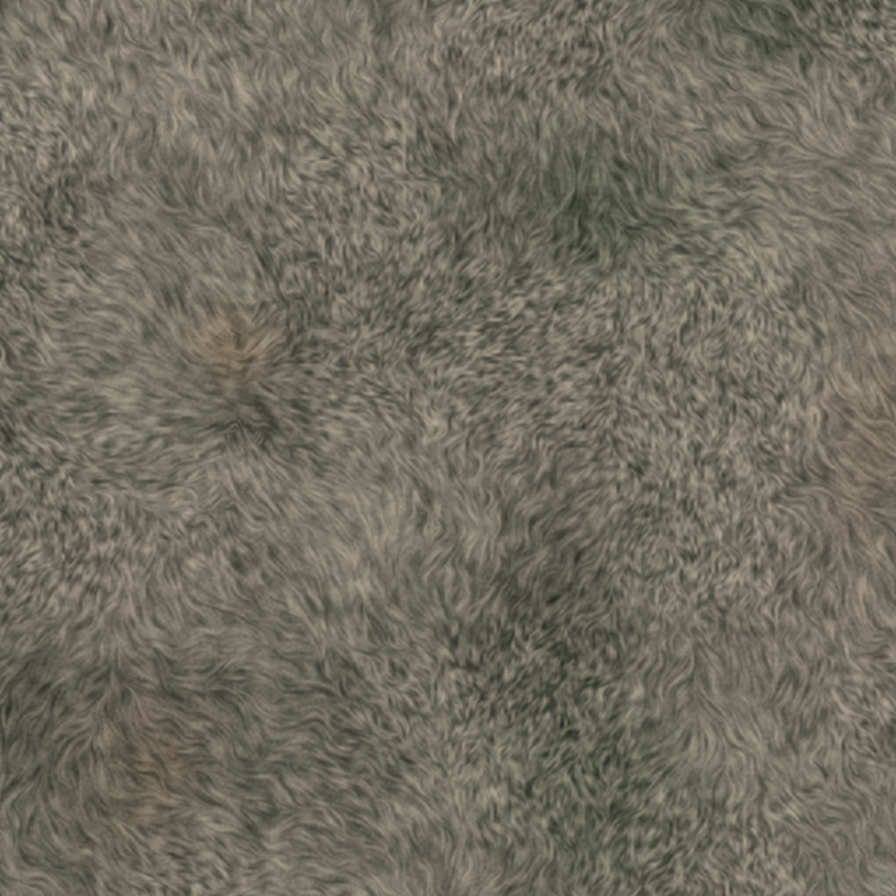
This texture is drawn by a Shadertoy shader. Its source:

```glsl
// Wind-matted dry grass seen from above, with darker, green and rusty areas.

float hash(vec2 p) {
    vec3 q = fract(vec3(p.xyx) * 0.1031);
    q += dot(q, q.yzx + 33.33);
    return fract((q.x + q.y) * q.z);
}

float noise(vec2 p) {
    vec2 cell = floor(p), f = fract(p);
    f = f * f * (3.0 - 2.0 * f);
    return mix(mix(hash(cell), hash(cell + vec2(1, 0)), f.x),
               mix(hash(cell + vec2(0, 1)), hash(cell + vec2(1, 1)), f.x), f.y);
}

// Centred fractal noise, roughly -0.5 to 0.5
float fbm(vec2 p) {
    float sum = 0.0, amp = 0.5;
    for (int i = 0; i < 4; i++) {
        sum += amp * (noise(p) - 0.5);
        p = mat2(1.6, 1.2, -1.2, 1.6) * p + 17.3;
        amp *= 0.55;
    }
    return sum;
}

// Soft elliptical area
float blot(vec2 p, vec2 centre, vec2 radius) {
    vec2 d = (p - centre) / radius;
    return exp(-dot(d, d));
}

// Lie of the blades: broad sweeps, ruffles, a fan around the bare hollow.
// Doubled angles blend the two, since a blade has no head or tail.
vec2 lie(vec2 p) {
    float angle = 1.9 + 2.6 * (noise(p * 3.5 + 4.0) - 0.5)
                + 1.3 * (noise(p * 11.0 + 31.0) - 0.5)
                + 1.7 * (noise(p * 55.0 + 57.0) - 0.5);
    vec2 d = p - vec2(0.28, 0.56);
    vec2 fan = vec2(d.x * d.x - d.y * d.y, 2.0 * d.x * d.y) / (dot(d, d) + 0.001);
    vec2 twice = vec2(cos(2.0 * angle), sin(2.0 * angle)) + 1.4 * fan * exp(-25.0 * dot(d, d));
    float blended = 0.5 * atan(twice.y, twice.x + 0.0001);
    return vec2(cos(blended), sin(blended));
}

// Noise smeared along the lie: x holds fine blades, y holds tufts
vec2 blades(vec2 p, float reach) {
    vec2 sum = vec2(0);
    float total = 0.0;
    for (int side = -1; side <= 1; side += 2) {
        vec2 q = p, heading = float(side) * lie(p);
        for (int i = 0; i < 6; i++) {
            float weight = 1.0 - float(i * i) / 36.0;
            sum += weight * vec2(noise(q * 255.0), noise(q * 115.0 + 9.0));
            total += weight;
            q += heading * reach / 6.0;
            vec2 next = lie(q);
            heading = dot(next, heading) < 0.0 ? -next : next;
        }
    }
    return sum / total - 0.5;
}

void mainImage(out vec4 fragColor, in vec2 fragCoord) {
    vec2 uv = fragCoord / iResolution.y;
    vec2 p = uv + 0.09 * vec2(fbm(uv * 7.0), fbm(uv * 7.0 + 40.0));

    // Broad light and shade
    float green = blot(p, vec2(0.68, 0.78), vec2(0.16, 0.09))
                + blot(p, vec2(0.84, 1.0), vec2(0.18, 0.06))
                + 0.7 * blot(p, vec2(0.67, 0.1), vec2(0.1, 0.18));
    float rust = blot(p, vec2(0.265, 0.615), vec2(0.045, 0.035))
               + 0.5 * blot(p, vec2(0.16, 0.14), vec2(0.07, 0.08))
               + 0.4 * blot(p, vec2(0.98, 0.5), vec2(0.05, 0.14));
    float shade = 0.095 * blot(p, vec2(0.1, 0.17), vec2(0.24, 0.14))
                + 0.085 * blot(p, vec2(0.62, 0.33), vec2(0.11, 0.13))
                + 0.12 * blot(p, vec2(0.29, 0.53), vec2(0.06, 0.035))
                + 0.09 * blot(p, vec2(0.06, 0.76), vec2(0.035, 0.03))
                + 0.06 * blot(p, vec2(0.36, 0.62), vec2(0.14, 0.06))
                + 0.07 * green;
    float sun = blot(p, vec2(0.46, 0.44), vec2(0.15, 0.09))
              + blot(p, vec2(0.15, 0.9), vec2(0.22, 0.13))
              + blot(p, vec2(0.9, 0.14), vec2(0.13, 0.16));
    float tone = 0.458 - shade + 0.055 * sun + 0.1 * fbm(uv * 5.0 + 12.0) + 0.13 * fbm(uv * 21.0 + 80.0);

    // Blades, long and even where combed flat, stubby and rough where tousled
    float combed = smoothstep(0.25, 0.75, noise(uv * 5.0 + 70.0));
    vec2 grass = blades(uv, mix(0.006, 0.014, combed));
    tone += 0.38 * grass.x + 0.14 * grass.y;
    tone += mix(0.06, 0.03, combed) * (noise(uv * 140.0 + 150.0) - 0.5);
    tone += 0.05 * (noise(uv * 290.0 + 250.0) - 0.5);

    // Faint upright sowing rows
    float rows = sin(uv.x * 240.0 + 3.0 * noise(uv * vec2(12.0, 5.0)));
    tone += 0.018 * rows * blot(uv, vec2(0.67, 0.14), vec2(0.13, 0.2));

    // Dry straw colours, tinted by area
    vec3 color = mix(vec3(0.33, 0.322, 0.28), vec3(0.61, 0.578, 0.515), (tone - 0.33) / 0.28);
    float tint = green + 1.1 * fbm(uv * 8.0 + 200.0);
    color += tint * vec3(-0.016, 0.003, -0.012) + rust * vec3(0.04, 0.0, -0.025);
    fragColor = vec4(clamp(color, 0.0, 1.0), 1.0);
}
```
